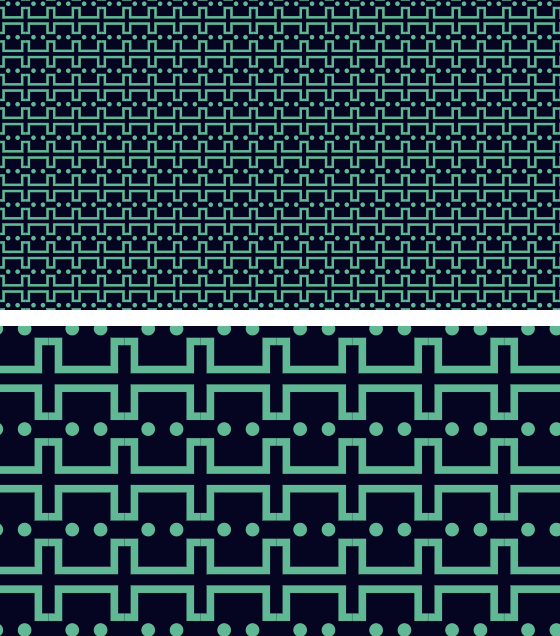
Top, the full canvas; bottom, a detail of the centre.
Write a Shadertoy shader that draws this pattern.

```glsl
// Green key-fret bands on near-black navy, with pairs of dots between them.
// Each cell is folded into one quarter, where three boxes form the stepped
// line and one circle forms the dot; mirroring completes the repeat.

const float ROWS       = 9.255;              // repeats down the canvas
const float CELL_WIDTH = 0.756;              // cell width; cell height is 1
const vec2  PHASE      = vec2(0.509, 0.144); // first cell centre, in cells
const float LINE_HALF  = 0.038;              // half the line width
const float RAIL_Y     = 0.407;              // long rail, from the dot row
const float FOOT_Y     = 0.128;              // short cap, from the dot row
const float FOOT_HALF  = 0.100;              // half the foot width
const float DOT_X      = 0.141;
const float DOT_RADIUS = 0.068;
const float SEAM_HALF  = 0.004;              // faint join between cells
const float SEAM_DEPTH = 0.30;
const float SOFTNESS   = 1.25;               // edge blur, in output samples
const vec3  NAVY  = vec3(0.02, 0.02, 0.13);
const vec3  GREEN = vec3(0.38, 0.72, 0.58);

// Distance to an axis-aligned bar with square ends around the line a to b
float barDistance(vec2 p, vec2 a, vec2 b) {
    vec2 d = abs(p - 0.5 * (a + b)) - 0.5 * abs(b - a) - LINE_HALF;
    return length(max(d, 0.0)) + min(max(d.x, d.y), 0.0);
}

// Stepped line in the folded quarter cell
float fretDistance(vec2 q) {
    float edge = 0.5 * CELL_WIDTH;
    float side = edge - FOOT_HALF;
    float rail = barDistance(q, vec2(0.0, RAIL_Y), vec2(side, RAIL_Y));
    float post = barDistance(q, vec2(side, FOOT_Y), vec2(side, RAIL_Y));
    float cap  = barDistance(q, vec2(side, FOOT_Y), vec2(edge, FOOT_Y));
    return min(rail, min(post, cap));
}

float coverage(float d, float blur) {
    return 1.0 - smoothstep(-0.5 * blur, 0.5 * blur, d);
}

void mainImage(out vec4 fragColor, in vec2 fragCoord) {
    // Cell units, square on any canvas
    vec2 p = fragCoord / iResolution.y * ROWS;
    float blur = SOFTNESS * ROWS / iResolution.y;

    // Repeat around cell centres, then mirror into one quarter
    vec2 cell = fract(p / vec2(CELL_WIDTH, 1.0) - PHASE + 0.5) - 0.5;
    vec2 q = abs(cell) * vec2(CELL_WIDTH, 1.0);

    float dots = length(q - vec2(DOT_X, 0.0)) - DOT_RADIUS;
    float ink = coverage(min(fretDistance(q), dots), blur);

    // Hairline where neighbouring caps join
    float seam = coverage(0.5 * CELL_WIDTH - q.x - SEAM_HALF, blur);
    ink *= 1.0 - SEAM_DEPTH * seam;

    fragColor = vec4(mix(NAVY, GREEN, ink), 1.0);
}
```
